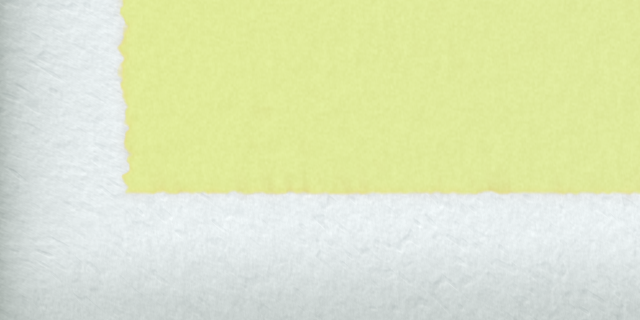
This background is drawn by a Shadertoy shader. Its source:

```glsl
// A soft yellow panel set into a thick, pale plush border that darkens outward.
// Stretched noise, lit by finite differences, forms fibres and short creases;
// a noise-warped box distance gives the panel its frayed, warm-tinted rim.

float hash(vec2 cell) {
    uvec2 q = uvec2(ivec2(cell)) * uvec2(1597u, 3812u);
    uint n = (q.x ^ (q.y + 7919u)) * 26699u;
    n = (n ^ (n >> 15)) * 40503u;
    n = (n ^ (n >> 13)) * 60493u;
    return float((n ^ (n >> 16)) & 65535u) / 65535.0;
}

float noise(vec2 p) {
    vec2 cell = floor(p), f = fract(p);
    f = f * f * (3.0 - 2.0 * f);
    return mix(mix(hash(cell), hash(cell + vec2(1, 0)), f.x),
               mix(hash(cell + vec2(0, 1)), hash(cell + vec2(1, 1)), f.x), f.y);
}

float fbm(vec2 p) {
    float sum = 0.0, amp = 0.5;
    for (int i = 0; i < 4; i++) {
        sum += amp * noise(p);
        p = mat2(1.6, 1.2, -1.2, 1.6) * p + 17.3;
        amp *= 0.55;
    }
    return sum;
}

vec2 rotate(vec2 p, float angle) {
    float c = cos(angle), s = sin(angle);
    return mat2(c, -s, s, c) * p;
}

// Fibres stretched along an angle and lit from the upper left
float relief(vec2 p, float angle, vec2 freq) {
    vec2 toLight = vec2(-0.004, 0.006);
    return fbm(rotate(p, angle) * freq) - fbm(rotate(p + toLight, angle) * freq);
}

// Short strokes: the rare peaks of stretched noise
float strokes(vec2 q) {
    q += 0.9 * noise(q * 0.6 + 13.0);
    return smoothstep(0.62, 0.92, noise(q));
}

// A dark fold with a lit lip beside it
float crease(vec2 p, float angle, vec2 freq) {
    vec2 toLight = vec2(-0.005, 0.008);
    return 0.7 * strokes(rotate(p + toLight, angle) * freq)
         - strokes(rotate(p, angle) * freq);
}

void mainImage(out vec4 fragColor, in vec2 fragCoord) {
    vec2 p = fragCoord / iResolution.y;
    float pixel = 1.0 / iResolution.y;

    // Frayed panel outline: uneven teeth on the left, sparse nubs below
    float leftEdge = 0.383 + 0.045 * (1.0 - p.y) * (1.0 - p.y)
                   + 0.020 * (noise(vec2(5.0, p.y * 27.0)) - 0.5)
                   + 0.016 * (noise(p * 60.0) - 0.5);
    float nubs = smoothstep(0.7, 1.0, noise(vec2(p.x * 22.0, 8.0)));
    float bottomEdge = 0.396 + 0.007 * nubs
                     + 0.007 * (noise(p * vec2(60.0, 45.0) + 30.0) - 0.5);
    float inside = min(p.x - leftEdge, p.y - bottomEdge);
    float panel = smoothstep(-0.004 - pixel, 0.004 + pixel, inside);

    // Border: shaded toward the outer sides, swept sideways left, slanted below
    float leftShade = 0.225 * exp(-p.x / 0.105);
    float bottomShade = 0.135 * (1.0 - smoothstep(-0.02, 0.31, p.y));
    float shade = length(vec2(leftShade, bottomShade));
    float lowerPart = smoothstep(-0.08, 0.12, p.x - p.y);
    float fibre = mix(relief(p, -0.45, vec2(24.0, 46.0)),
                      relief(p, 2.0, vec2(26.0, 46.0)), lowerPart);
    float folds = mix(crease(p, -0.5, vec2(24.0, 58.0)),
                      crease(p, -0.75, vec2(30.0, 58.0)), lowerPart);
    float patches = 0.35 + 0.9 * noise(p * 9.0 + 70.0);
    vec3 plush = vec3(0.915, 0.941, 0.945) * (1.0 - shade * vec3(1.0, 0.93, 1.02));
    plush += 0.12 * fibre + vec3(0.050, 0.046, 0.044) * folds * patches;
    plush += 0.018 * (fbm(p * vec2(14.0, 9.0)) - 0.48);
    plush += 0.026 * (noise(p * 125.0) - 0.5);
    plush -= vec3(0.02, 0.04, 0.055) * exp(-abs(inside) / 0.013)
           * (0.4 + 1.2 * noise(p * 30.0));

    // Panel: slanted tufts, faint ochre folds and woven grain
    float tuft = relief(p + 5.0, 2.0, vec2(17.0, 36.0));
    float panelFolds = crease(p + 9.0, 2.1, vec2(13.0, 34.0));
    float panelPatches = smoothstep(0.35, 0.8, noise(p * 6.0 + 20.0));
    vec3 cloth = mix(vec3(0.883, 0.923, 0.603), vec3(0.878, 0.919, 0.617),
                     smoothstep(0.4, 2.0, p.x));
    cloth += vec3(0.07, 0.08, 0.10) * tuft;
    cloth += vec3(0.014, 0.030, 0.034) * panelFolds * panelPatches;
    cloth += vec3(0.018, 0.018, 0.030) * (noise(p * 120.0 + 60.0) - 0.5);

    // Short upright tufts hang along the lower rim
    float fringe = exp(-max(p.y - bottomEdge, 0.0) / 0.04);
    float strand = smoothstep(0.55, 0.85, noise(vec2(p.x * 38.0 + p.y * 9.0, p.y * 9.0)));
    cloth -= vec3(0.014, 0.038, 0.03) * fringe * strand;

    // Warm rim, broken along the outline
    float rim = exp(-max(inside, 0.0) / 0.010) * (0.2 + 1.1 * noise(p * 24.0));
    cloth += vec3(0.022, -0.045, -0.06) * rim;

    fragColor = vec4(clamp(mix(plush, cloth, panel), 0.0, 1.0), 1.0);
}
```
